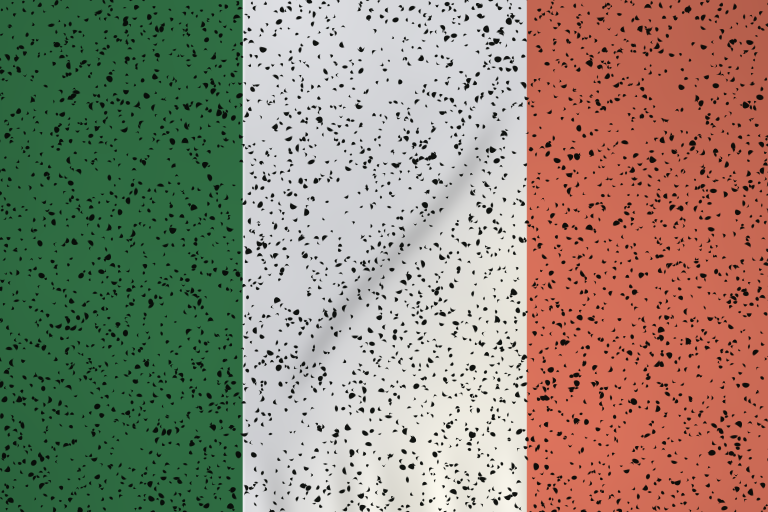
Give the GLSL for this texture, as a Shadertoy shader.

```glsl
// Three vertical bands of painted cloth, green, pale grey and coral, with a
// soft diagonal crease and dense black flecks. Cloth shading is value noise;
// flecks are jittered, rotated ellipses scattered on two hashed grids.

const vec3 GREEN = vec3(0.185, 0.430, 0.262);
const vec3 CORAL = vec3(0.825, 0.430, 0.345);
const vec3 COOL_WHITE = vec3(0.815, 0.820, 0.835);
const vec3 WARM_WHITE = vec3(0.915, 0.905, 0.865);
const vec3 INK = vec3(0.025, 0.035, 0.025);
const float LEFT_SEAM = 0.316;         // fractions of the width
const float RIGHT_SEAM = 0.686;
const vec2 CREASE_LOW = vec2(0.575, 0.245);   // in units of the height
const vec2 CREASE_HIGH = vec2(0.960, 0.745);
const float CREASE_WIDTH = 0.024;
const float CREASE_DEPTH = 0.13;
const float COARSE_GRID = 49.0;        // fleck cells per height
const float FINE_GRID = 64.0;

float hash(vec2 p) {
    vec3 q = fract(p.xyx * vec3(0.1031, 0.1030, 0.0973));
    q += dot(q, q.yzx + 33.33);
    return fract((q.x + q.y) * q.z);
}

float noise(vec2 p) {
    vec2 i = floor(p), f = fract(p);
    f = f * f * (3.0 - 2.0 * f);
    return mix(mix(hash(i), hash(i + vec2(1, 0)), f.x),
               mix(hash(i + vec2(0, 1)), hash(i + vec2(1, 1)), f.x), f.y);
}

float fbm(vec2 p) {
    float sum = 0.0, amp = 0.5;
    for (int i = 0; i < 4; i++) {
        sum += amp * noise(p);
        p = mat2(1.6, 1.2, -1.2, 1.6) * p + 7.3;
        amp *= 0.5;
    }
    return sum;
}

// Coverage of scattered flecks; radii are in units of the height
float flecks(vec2 p, float grid, float chance, vec2 radii, float seed) {
    float pixel = 1.0 / iResolution.y;
    vec2 home = floor(p * grid);
    float cover = 0.0;
    for (int y = -1; y <= 1; y++)
    for (int x = -1; x <= 1; x++) {
        vec2 cell = home + vec2(x, y);
        vec2 id = cell + seed;
        float crowd = 0.55 + 0.9 * noise(cell * 0.19 + seed);
        if (hash(id + 3.7) > chance * crowd) continue;
        vec2 jitter = vec2(hash(id + 11.3), hash(id + 29.1));
        vec2 d = p - (cell + jitter) / grid;
        float angle = 6.2832 * hash(id + 47.9);
        float c = cos(angle), s = sin(angle);
        d = mat2(c, -s, s, c) * d;
        float size = mix(radii.x, radii.y, pow(hash(id + 71.3), 1.6));
        d.y += (hash(id + 5.1) - 0.5) * d.x * d.x / size;   // bent outline
        vec2 axes = size * vec2(1.0, mix(0.45, 0.85, hash(id + 91.7)));
        float dist = (length(d / axes) - 1.0) * axes.y;
        cover = max(cover, 1.0 - smoothstep(-0.6 * pixel, 0.8 * pixel, dist));
    }
    return cover;
}

// Slightly wavy dark fold running up to the right
float crease(vec2 p) {
    vec2 along = CREASE_HIGH - CREASE_LOW;
    float len = length(along);
    vec2 dir = along / len;
    vec2 d = p - CREASE_LOW;
    float t = dot(d, dir) / len;
    float side = dot(d, vec2(-dir.y, dir.x)) - 0.012 * sin(6.2832 * t);
    float ends = smoothstep(-0.1, 0.15, t) * (1.0 - smoothstep(0.85, 1.15, t));
    return ends * exp(-side * side / (CREASE_WIDTH * CREASE_WIDTH));
}

vec3 paleCloth(vec2 p, vec2 uv) {
    float warmth = smoothstep(-0.12, 0.32, p.x - 0.62 - 0.5 * (p.y - 0.2));
    warmth *= 1.0 - smoothstep(0.5, 0.85, uv.y);
    vec3 col = mix(COOL_WHITE, WARM_WHITE, warmth);
    col += 0.035 * smoothstep(0.6, 1.0, uv.y);
    col *= 1.0 - CREASE_DEPTH * crease(p);
    // Hanging pleats near the lower edge
    float pleat = noise(vec2(p.x * 22.0 + p.y * 3.0, p.y * 3.0)) - 0.5;
    col += 0.12 * pleat * (1.0 - smoothstep(0.02, 0.2, uv.y));
    return col;
}

void mainImage(out vec4 fragColor, in vec2 fragCoord) {
    vec2 uv = fragCoord / iResolution.xy;
    vec2 p = fragCoord / iResolution.y;
    float edge = 0.8 / iResolution.x;

    // Coloured bands
    float pastLeft = smoothstep(-edge, edge, uv.x - LEFT_SEAM);
    float pastRight = smoothstep(-edge, edge, uv.x - RIGHT_SEAM);
    vec3 red = CORAL * mix(1.05, 0.93, smoothstep(0.3, 1.0, uv.y));
    vec3 col = mix(GREEN, paleCloth(p, uv), pastLeft);
    col = mix(col, red, pastRight);

    // Mottled cloth, darkened toward the outer sides, with a lit left seam
    col *= 1.0 + 0.12 * (fbm(p * vec2(3.5, 2.5) + 4.0) - 0.47);
    vec2 q = uv - 0.5;
    col *= 1.03 - 0.35 * pow(abs(q.x), 2.0) - 0.10 * q.y * q.y;
    col += 0.07 * pastLeft * (1.0 - smoothstep(0.0, 0.005, uv.x - LEFT_SEAM));

    // Black flecks
    float ink = flecks(p, COARSE_GRID, 0.46, vec2(0.0024, 0.0068), 17.0);
    ink = max(ink, flecks(p, FINE_GRID, 0.42, vec2(0.0018, 0.0040), 131.0));
    fragColor = vec4(mix(col, INK, 0.96 * ink), 1.0);
}
```
